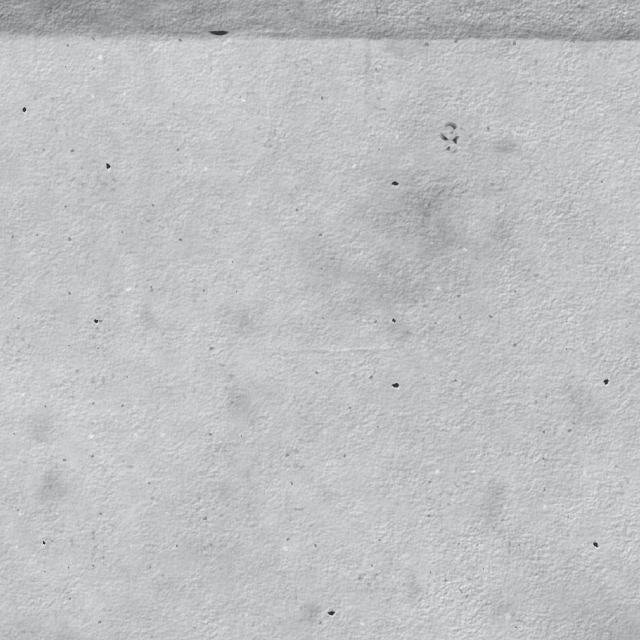
Write a Shadertoy shader that draws this texture.

```glsl
// Pale grey plaster wall with fine relief, soft stains, small pits and a shaded ledge on top.

const vec3 PLASTER_TINT = vec3(0.992, 1.0, 1.008);
const vec2 LIGHT_STEP = vec2(-0.0011, 0.0015);

float hash21(vec2 p) {
    vec3 q = fract(p.xyx * 0.1031);
    q += dot(q, q.yzx + 33.33);
    return fract((q.x + q.y) * q.z);
}

vec2 gradientAt(vec2 cell) {
    float angle = 6.2832 * hash21(cell);
    return vec2(cos(angle), sin(angle));
}

float gradientNoise(vec2 p) {
    vec2 i = floor(p), f = p - i;
    vec2 w = f * f * f * (f * (f * 6.0 - 15.0) + 10.0);
    vec2 e = vec2(1.0, 0.0);
    float low = mix(dot(gradientAt(i), f), dot(gradientAt(i + e), f - e), w.x);
    float high = mix(dot(gradientAt(i + e.yx), f - e.yx), dot(gradientAt(i + 1.0), f - 1.0), w.x);
    return mix(low, high, w.y);
}

float fbm(vec2 p, int octaves) {
    float sum = 0.0, amplitude = 1.0;
    for (int k = 0; k < octaves; k++) {
        sum += amplitude * gradientNoise(p);
        p = mat2(1.6, 1.2, -1.2, 1.6) * p + 19.7;
        amplitude *= 0.6;
    }
    return sum;
}

// Soft elliptical mask
float blob(vec2 uv, vec2 center, vec2 size) {
    vec2 q = (uv - center) / size;
    return exp(-dot(q, q));
}

// One irregular spot in some cells of a grid
float spots(vec2 uv, float cells, float density, float radius, float softness) {
    vec2 id = floor(uv * cells);
    vec2 seed = id + cells * 7.3;
    vec2 jitter = vec2(hash21(seed + 11.0), hash21(seed + 47.0));
    vec2 d = uv - (id + mix(vec2(0.32), vec2(0.68), jitter)) / cells;
    float size = radius * mix(0.4, 1.0, hash21(seed + 83.0));
    float angle = 3.1416 * hash21(seed + 29.0);
    d = mat2(cos(angle), -sin(angle), sin(angle), cos(angle)) * d;
    d.y *= 1.35;
    float r = length(d) / size + 0.45 * gradientNoise(d / size * 1.4 + seed);
    return step(hash21(seed + 61.0), density) * (1.0 - smoothstep(1.0 - softness, 1.0, r));
}

// Irregular grains: unequal bumps, patchy in strength
float plasterHeight(vec2 uv) {
    float coarse = gradientNoise(uv * vec2(95.0, 115.0));
    return 0.8 * coarse
         + 0.6 * gradientNoise(uv * vec2(165.0, 195.0) + 13.0)
         + 0.4 * gradientNoise(uv * 270.0 + 31.0);
}

float relief(vec2 uv) {
    float patchy = 1.0 + 0.9 * gradientNoise(uv * 22.0 + 40.0);
    return patchy * (plasterHeight(uv) - plasterHeight(uv + LIGHT_STEP));
}

// Cloudy stains: one large group and scattered small ones
float stains(vec2 uv) {
    float cloud = 0.65 + 0.85 * fbm(uv * 14.0, 5);
    vec2 warped = uv + 0.05 * vec2(gradientNoise(uv * 9.0), gradientNoise(uv * 9.0 + 50.0));
    float large = blob(warped, vec2(0.68, 0.67), vec2(0.095, 0.13))
                + 0.8 * blob(warped, vec2(0.56, 0.57), vec2(0.11, 0.09))
                + 0.7 * blob(warped, vec2(0.38, 0.5), vec2(0.035, 0.04));
    float small = spots(uv, 7.0, 0.4, 0.055, 0.8);
    float low = blob(warped, vec2(0.95, 0.0), vec2(0.12, 0.06)) + blob(warped, vec2(0.1, 0.0), vec2(0.12, 0.04));
    return clamp(cloud, 0.0, 1.4) * (large + 0.75 * small + 0.8 * low);
}

// Brightness of the ledge at a distance above its lower edge
float ledgeShade(vec2 uv, float above) {
    float lit = smoothstep(0.0, 0.04, above) * smoothstep(0.1, 0.6, uv.x);
    float streaks = fbm(uv * vec2(18.0, 45.0) + 5.0, 5);
    return mix(0.59, 0.68, lit) + 0.03 * smoothstep(0.03, 0.0, above) * (1.0 - uv.x) + 0.08 * streaks;
}

void mainImage(out vec4 fragColor, in vec2 fragCoord) {
    vec2 uv = fragCoord / iResolution.xy;

    // Wall tone with broad drift and mottling
    float tone = 0.777 + 0.035 * fbm(uv * 3.5 + 2.0, 3) + 0.036 * fbm(uv * 32.0, 4);
    tone += 0.014 * blob(uv, vec2(0.2, 0.86), vec2(0.3, 0.12)) - 0.018 * uv.x;
    tone -= 0.1 * stains(uv);
    tone -= 0.07 * blob(uv, vec2(0.575, 0.9), vec2(0.005, 0.04));

    // Ledge, with a soft left and a crisp right edge
    float edge = 0.943 - 0.006 * uv.x + 0.008 * gradientNoise(vec2(uv.x * 7.0, 3.0))
               + 0.003 * gradientNoise(vec2(uv.x * 40.0, 8.0));
    float above = uv.y - edge;
    float softness = mix(0.013, 0.003, smoothstep(0.1, 0.6, uv.x));
    float ledge = smoothstep(-softness, softness, above);
    tone = mix(tone, ledgeShade(uv, above), ledge);

    // Fine relief, stronger in worn patches, and small dark pores
    float worn = blob(uv, vec2(0.72, 0.1), vec2(0.045, 0.09))
               + 0.5 * blob(uv, vec2(0.32, 0.15), vec2(0.02, 0.22));
    float strength = 0.11 + 0.04 * smoothstep(0.3, 0.9, uv.x) + 0.09 * worn + 0.06 * ledge;
    tone += strength * relief(uv);
    tone += 0.032 * gradientNoise(uv * 240.0 + 90.0);
    float poreLevel = gradientNoise(uv * 120.0 + 60.0) + 0.5 * gradientNoise(uv * 16.0 + 7.0);
    tone -= (0.09 + 0.1 * worn) * smoothstep(0.35, 0.75, poreLevel);

    // Faint trowel scratch
    float bend = 0.455 + 0.02 * (uv.x - 0.5) + 0.003 * gradientNoise(uv * 20.0);
    tone += 0.06 * blob(uv, vec2(0.54, bend), vec2(0.06, 0.002));
    tone -= 0.045 * blob(uv, vec2(0.52, bend - 0.005), vec2(0.08, 0.002));

    // Pale chips, grey flecks and dark pits
    float wall = 1.0 - ledge;
    tone += 0.1 * spots(uv, 17.0, 0.18, 0.007, 0.8);
    tone = mix(tone, 0.47, 0.75 * spots(uv, 23.0, 0.18, 0.0048, 0.7));
    tone += 0.1 * wall * spots(uv + vec2(-0.001, 0.003), 9.0, 0.15, 0.007, 0.6);
    tone = mix(tone, 0.2, wall * spots(uv, 9.0, 0.15, 0.0068, 0.6));

    // Broken cluster and a slit in the ledge
    float crumbs = smoothstep(0.05, 0.35, gradientNoise(uv * 95.0 + 4.0));
    tone = mix(tone, 0.25, crumbs * smoothstep(0.25, 0.8, blob(uv, vec2(0.705, 0.785), vec2(0.017, 0.026))));
    tone += 0.12 * blob(uv, vec2(0.42, 0.951), vec2(0.04, 0.003));
    float slit = blob(uv, vec2(0.342, 0.949 + 0.003 * gradientNoise(uv * 60.0)), vec2(0.016, 0.0035));
    tone = mix(tone, 0.22, smoothstep(0.25, 0.7, slit));

    fragColor = vec4(clamp(tone * PLASTER_TINT, 0.0, 1.0), 1.0);
}
```
